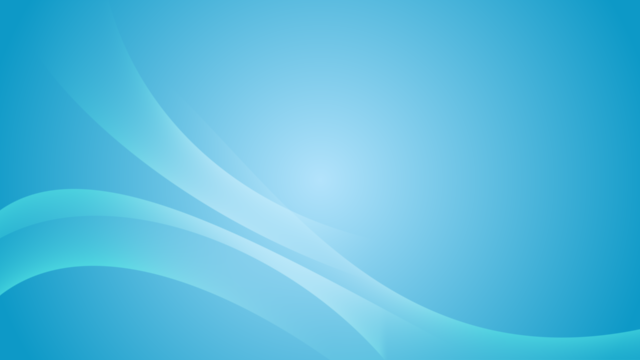
This background is drawn by a Shadertoy shader. Its source:

```glsl
// Soft translucent ribbons sweeping across a radial sky-blue gradient.

#define CENTER_COLOR vec3(0.70, 0.89, 0.985)
#define RIM_COLOR vec3(0.05, 0.60, 0.78)
#define PALE_TINT vec3(0.84, 0.96, 1.0)
#define CYAN_TINT vec3(0.34, 0.92, 0.90)
#define GLOW_CENTER vec2(0.89, 0.50)
#define GLOW_RADIUS 0.95
#define RIBBON_STRENGTH 0.58

vec2 bezier(vec2 a, vec2 b, vec2 c, vec2 d, float t) {
    float s = 1.0 - t;
    return s * s * s * a + 3.0 * s * t * (s * b + t * c) + t * t * t * d;
}

// Approximate signed distance to a curve that runs left to right; positive above.
float curveDistance(vec2 p, vec2 a, vec2 b, vec2 c, vec2 d) {
    float low = 0.0, high = 1.0;
    for (int i = 0; i < 16; i++) {
        float mid = 0.5 * (low + high);
        if (bezier(a, b, c, d, mid).x < p.x) low = mid;
        else high = mid;
    }
    float t = 0.5 * (low + high), s = 1.0 - t;
    vec2 tangent = s * s * (b - a) + 2.0 * s * t * (c - b) + t * t * (d - c);
    return (p.y - bezier(a, b, c, d, t).y) * tangent.x / length(tangent);
}

// Smoothed half-plane: one where the distance is positive.
float inside(float dist) {
    float pixel = 1.0 / iResolution.y;
    return smoothstep(-pixel, pixel, dist);
}

// Crisp on the edge, fading into the positive side.
float edgeGlow(float dist, float width) {
    return inside(dist) * exp(-max(dist, 0.0) / width);
}

// Fades in over the first interval and out over the second.
float span(float x, vec2 rise, vec2 fall) {
    return smoothstep(rise.x, rise.y, x) * (1.0 - smoothstep(fall.x, fall.y, x));
}

void mainImage(out vec4 fragColor, in vec2 fragCoord) {
    vec2 p = fragCoord / iResolution.y;
    p.x *= 1.7778 * iResolution.y / iResolution.x;

    // Background gradient
    float radius = length(p - GLOW_CENTER);
    vec3 color = mix(CENTER_COLOR, RIM_COLOR, min(radius / GLOW_RADIUS, 1.0));
    vec3 tint = mix(PALE_TINT, CYAN_TINT, smoothstep(0.25, 0.70, radius));

    // Ribbon edges
    float upperTop = curveDistance(p, vec2(0.301, 1.0), vec2(0.382, 0.699), vec2(0.637, 0.414), vec2(1.088, 0.324));
    float upperBase = curveDistance(p, vec2(0.081, 0.884), vec2(0.185, 0.699), vec2(0.537, 0.370), vec2(1.088, 0.201));
    float sweep = curveDistance(p, vec2(0.394, 0.826), vec2(0.708, 0.590), vec2(1.037, -0.076), vec2(1.79, 0.088));
    float lowerTop = curveDistance(p, vec2(-0.023, 0.398), vec2(0.255, 0.634), vec2(0.787, 0.282), vec2(1.389, -0.030));
    float lowerFold = curveDistance(p, vec2(-0.023, 0.324), vec2(0.278, 0.514), vec2(0.787, 0.329), vec2(1.069, 0.0));
    float lowerBase = curveDistance(p, vec2(-0.023, 0.160), vec2(0.208, 0.370), vec2(0.602, 0.225), vec2(0.926, -0.007));

    // Long sweep to the right edge
    float sweepGlow = edgeGlow(-sweep, 0.075) * mix(0.25, 1.0, smoothstep(0.7, 1.2, p.x));
    sweepGlow *= smoothstep(0.42, 0.75, p.x);

    // Upper ribbon, lit from both of its edges
    float topGlow = edgeGlow(-upperTop, 0.065) * inside(upperBase);
    topGlow *= span(p.x, vec2(0.27, 0.52), vec2(0.65, 1.07));
    float baseGlow = edgeGlow(upperBase, 0.075) * inside(-upperTop);
    baseGlow *= span(p.x, vec2(0.08, 0.45), vec2(0.60, 1.05));

    // Lower ribbon: a folded band above a wide turquoise one
    float band = inside(-lowerTop) * inside(lowerFold);
    float bandGlow = band * exp(min(lowerTop, 0.0) / 0.12) * (1.0 - smoothstep(0.75, 1.3, p.x));
    float foldGlow = edgeGlow(lowerFold, 0.045) * inside(-lowerTop) * span(p.x, vec2(0.55, 0.95), vec2(1.05, 1.08));
    float wideGlow = edgeGlow(lowerBase, 0.085) * inside(-lowerFold);
    wideGlow *= 1.0 - 0.8 * smoothstep(0.30, 0.92, p.x);

    // Blend the translucent layers
    color = mix(color, tint, RIBBON_STRENGTH * sweepGlow);
    color = mix(color, tint, RIBBON_STRENGTH * 0.85 * topGlow);
    color = mix(color, tint, RIBBON_STRENGTH * 0.85 * baseGlow);
    color = mix(color, tint, RIBBON_STRENGTH * bandGlow);
    color = mix(color, tint, RIBBON_STRENGTH * 0.7 * foldGlow);
    color = mix(color, tint, RIBBON_STRENGTH * 1.15 * wideGlow);
    fragColor = vec4(color, 1.0);
}
```
